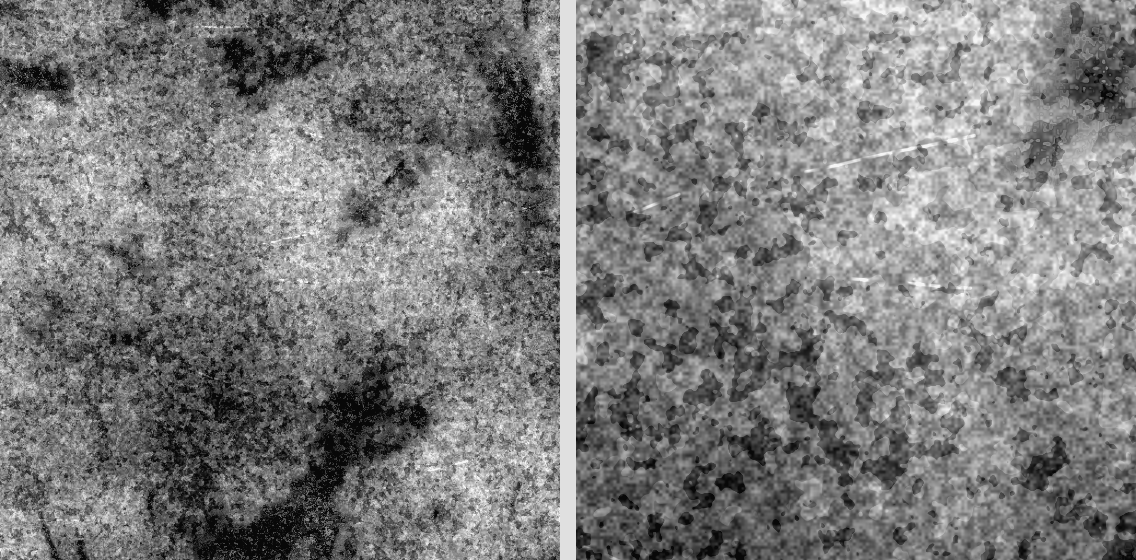
Left: the whole. Right: its middle third, enlarged.
Give the GLSL for this texture, as a Shadertoy shader.

```glsl
float hash(vec2 cell) {
    uvec2 q = uvec2(ivec2(cell)) * uvec2(1597334677u, 3812015801u);
    uint n = (q.x ^ q.y) * 1597334677u;
    n = (n ^ (n >> 15)) * 2246822519u;
    n ^= n >> 13;
    return float(n >> 8) / 16777216.0;
}

// Value noise centred on zero
float noise(vec2 p) {
    vec2 i = floor(p), f = fract(p);
    f = f * f * (3.0 - 2.0 * f);
    float low = mix(hash(i), hash(i + vec2(1, 0)), f.x);
    float high = mix(hash(i + vec2(0, 1)), hash(i + vec2(1, 1)), f.x);
    return mix(low, high, f.y) - 0.5;
}

float fbm(vec2 p, int octaves) {
    float sum = 0.0, amplitude = 0.5;
    for (int i = 0; i < octaves; i++) {
        sum += amplitude * noise(p);
        p = mat2(1.6, 1.2, -1.2, 1.6) * p + vec2(37.3, 91.7);
        amplitude *= 0.62;
    }
    return sum;
}

// Distance to a segment given by its centre, angle and half length
float segment(vec2 p, vec2 centre, float angle, float halfLength) {
    vec2 direction = vec2(cos(angle), sin(angle));
    vec2 d = p - centre;
    return length(d - direction * clamp(dot(d, direction), -halfLength, halfLength));
}

void mainImage(out vec4 fragColor, in vec2 fragCoord) {
    vec2 p = fragCoord / iResolution.y;
    float aspect = iResolution.x / iResolution.y;
    float pixel = 1.0 / iResolution.y;

    // Grain at two sizes
    float fine = noise(p * 512.0 + 0.5);
    float coarse = noise(p * 210.0 + 13.0);

    // Broad stains and a faint weave
    float clouds = fbm(p * 3.2 + 5.0, 6);
    float tone = 0.55 + 0.8 * clouds + 0.26 * fine + 0.26 * coarse;
    tone += 0.06 * noise(p * vec2(40, 300)) + 0.06 * noise(p * vec2(300, 40) + 70.0);

    // Dark and pale flakes, clustered by a slower noise
    float cluster = fbm(p * 9.0 + 51.0, 3);
    float darkFlake = fbm(p * 95.0 + 200.0, 3) + 0.35 * cluster - 0.15 * clouds;
    float paleFlake = fbm(p * 80.0 + 400.0, 3) - 0.3 * cluster + 0.25 * clouds;
    tone -= 0.2 * smoothstep(0.09, 0.13, darkFlake);
    tone += 0.13 * smoothstep(0.09, 0.14, paleFlake);

    // Sooty patches broken up by grain
    float patchMask = smoothstep(0.13, 0.32, fbm(p * 4.5 + 31.0, 5));
    float soot = smoothstep(-0.12, 0.12, fine + 0.8 * coarse + 0.15);
    tone -= patchMask * (0.08 + 0.42 * soot);

    // Short black smears with ragged edges
    vec2 ragged = p + 0.012 * vec2(fbm(p * 60.0, 3), fbm(p * 60.0 + 90.0, 3));
    for (int i = 0; i < 13; i++) {
        float id = float(i);
        vec2 centre = vec2(hash(vec2(id, 611)) * aspect, hash(vec2(id, 622)));
        float angle = 1.3 + 2.0 * (hash(vec2(id, 633)) - 0.5);
        float reach = mix(0.004, 0.05, pow(hash(vec2(id, 644)), 2.0));
        float d = segment(ragged, centre, angle, reach);
        float core = 1.0 - smoothstep(0.002, 0.009, d);
        float halo = exp(-d * 45.0);
        tone -= 0.42 * core * smoothstep(-0.25, 0.1, fine + coarse + 0.1) + 0.1 * halo;
    }

    // Thin pale scratches, mostly level
    for (int i = 0; i < 10; i++) {
        float id = float(i);
        vec2 centre = vec2(hash(vec2(id, 711)) * aspect, hash(vec2(id, 722)));
        float angle = 0.8 * (hash(vec2(id, 733)) - 0.5);
        float reach = mix(0.012, 0.06, hash(vec2(id, 744)));
        float d = segment(p + 0.004 * noise(p * 25.0), centre, angle, reach);
        float line = 1.0 - smoothstep(0.0004, 0.0008 + pixel, d);
        tone += 0.28 * line * smoothstep(-0.3, 0.1, coarse);
    }

    fragColor = vec4(vec3(clamp(tone, 0.03, 0.96)), 1.0);
}
```
